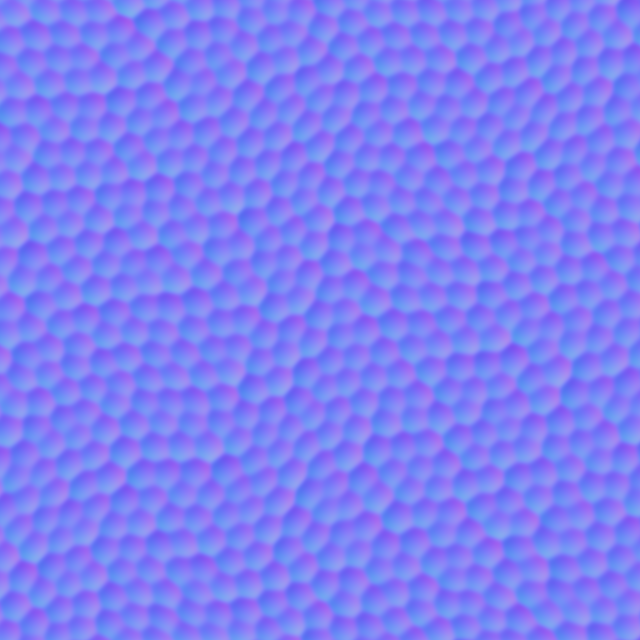
Reproduce this texture map procedurally as a WebGL 1 fragment shader.

```glsl
precision highp float;
// Normal map of a pebbled surface: soft, even, closely packed domes in bending rows.

uniform vec2 u_resolution;

const float TAU = 6.2831853;
const vec2 GRID = vec2(23.0, 27.0);          // domes per canvas side
const float ROW_ANGLE = 0.2;                 // overall direction of the rows
const float JITTER = 0.3;                    // scatter of the dome centres
const float SEAM_SHARPNESS = 7.5;            // higher gives narrower valleys
const float BEND = 0.0085;                   // how far the rows wander
const vec2 SLOPE_GAIN = vec2(0.40, -0.41);   // tilt to red and green
const vec3 FLAT_COLOR = vec3(0.499, 0.498, 0.972);
const float BLUE_FALLOFF = 1.1;              // loss of blue on steep flanks

vec2 hash2(vec2 p) {
  vec2 q = vec2(dot(p, vec2(127.1, 311.7)), dot(p, vec2(269.5, 183.3)));
  return fract(sin(q) * 43758.5453);
}

// Slow waves that turn the rows in different directions.
vec2 bendRows(vec2 p) {
  vec2 broad = sin(TAU * (2.0 * p.yx + vec2(0.15, 0.4)));
  vec2 fine = sin(TAU * (3.0 * p.yx + p * vec2(1.0, -1.0) + vec2(0.7, 0.2)));
  return p + BEND * (broad + 0.45 * fine);
}

// Smoothly blended offset from the nearest dome centres, in column widths.
// It is the gradient of a soft minimum of squared distances.
vec2 domeSlope(vec2 p) {
  vec2 g = p * GRID;
  vec2 cellSize = vec2(1.0, GRID.x / GRID.y);
  float row = floor(g.y);
  vec2 offsetSum = vec2(0.0);
  float weightSum = 0.0;
  for (int j = -1; j <= 1; j++) {
    float y = row + float(j);
    float stagger = 0.5 * mod(y, 2.0);
    float column = floor(g.x - stagger);
    for (int i = -1; i <= 1; i++) {
      vec2 id = vec2(column + float(i), y);
      vec2 center = id + 0.5 + JITTER * (hash2(id) - 0.5);
      center.x += stagger;
      vec2 offset = (g - center) * cellSize;
      float weight = exp(-SEAM_SHARPNESS * dot(offset, offset));
      offsetSum += weight * offset;
      weightSum += weight;
    }
  }
  return offsetSum / weightSum;
}

void main() {
  vec2 uv = gl_FragCoord.xy / min(u_resolution.x, u_resolution.y);
  float c = cos(ROW_ANGLE);
  float s = sin(ROW_ANGLE);
  mat2 toRows = mat2(c, -s, s, c);

  // Measure the slope along the rows, then turn it back to the canvas axes.
  vec2 slope = domeSlope(bendRows(toRows * uv)) * toRows;
  vec2 tilt = slope * SLOPE_GAIN;

  // Encode the surface direction as colour.
  vec3 color = FLAT_COLOR + vec3(tilt, -BLUE_FALLOFF * dot(tilt, tilt));
  gl_FragColor = vec4(color, 1.0);
}
```
